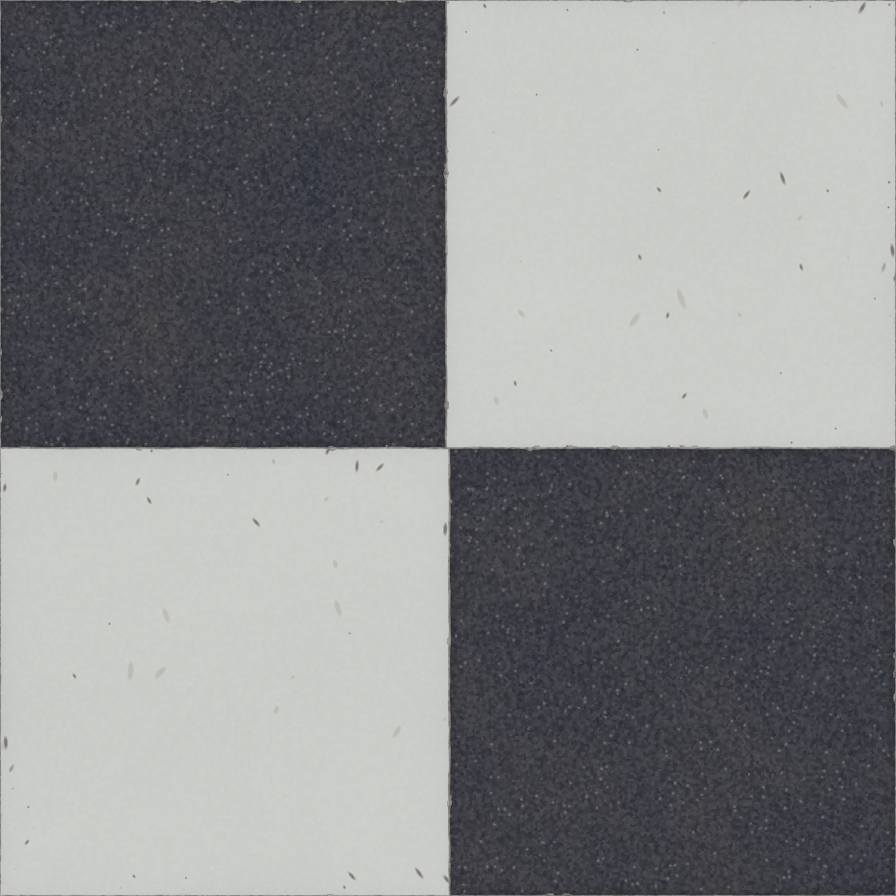
A WebGL 2 fragment shader for this texture:

```glsl
#version 300 es
precision highp float;
// Two by two checkerboard of grainy charcoal and smooth off-white tiles with thin worn grout.
uniform vec2 u_resolution;
out vec4 fragColor;

vec2 hash2(vec2 p) {
  vec3 q = fract(p.xyx * vec3(0.1031, 0.1030, 0.0973));
  q += dot(q, q.yzx + 33.33);
  return fract((q.xx + q.yz) * q.zy);
}

// Cellular noise: x is the distance to the nearest point, y is that point's random value.
vec2 cellular(vec2 p) {
  vec2 cell = floor(p), nearest = vec2(9.0, 0.0);
  for (int j = -1; j <= 1; j++)
    for (int i = -1; i <= 1; i++) {
      vec2 id = cell + vec2(i, j);
      float d = length(id + hash2(id) - p);
      if (d < nearest.x) nearest = vec2(d, hash2(id + 71.7).x);
    }
  return nearest;
}

// Layered, rotated sines for soft cloudy mottling, roughly -1 to 1.
float clouds(vec2 p) {
  float sum = 0.0, amp = 0.5;
  for (int i = 0; i < 5; i++) {
    p = mat2(0.8, 0.6, -0.6, 0.8) * p * 1.7 + 1.9;
    p += 0.6 * sin(p.yx * 0.7);
    sum += amp * sin(p.x) * sin(p.y);
    amp *= 0.75;
  }
  return sum;
}

// Sparse, tilted specks; each grid cell holds at most one.
float specks(vec2 p, float count, float chance, float radius, float px) {
  vec2 id = floor(p * count), rnd = hash2(id + 13.1), shape = hash2(id + 47.3);
  vec2 d = p - (id + 0.15 + 0.7 * rnd) / count;
  float a = (shape.x - 0.5) * 1.6;
  d = mat2(cos(a), -sin(a), sin(a), cos(a)) * d;
  d.y /= 1.0 + 2.5 * shape.y * shape.y;
  float r = radius * (0.5 + shape.y);
  return step(hash2(id + 91.7).x, chance) * (1.0 - smoothstep(r - px, r + px, length(d)));
}

vec3 charcoal(vec2 p) {
  vec2 fine = cellular(p * 290.0), coarse = cellular(p * 150.0 + 40.0);
  float mottle = clouds(p * 9.0);
  vec3 color = mix(vec3(0.222, 0.230, 0.268), vec3(0.262, 0.261, 0.272), 0.5 + 0.45 * mottle);
  color += 0.075 * (fine.y - 0.5) + 0.055 * (0.45 - coarse.x);
  // Pale mineral grains
  float grain = step(0.92, coarse.y) * (1.0 - smoothstep(0.1, 0.4, coarse.x));
  return color + grain * vec3(0.125, 0.12, 0.10);
}

vec3 offWhite(vec2 p, float edge, float px) {
  vec3 color = vec3(0.792, 0.803, 0.785) + 0.006 * clouds(p * 4.0 + 7.0);
  color += 0.012 * (cellular(p * 230.0).y - 0.5);
  // Cooler, slightly darker rim
  color -= vec3(0.02, 0.025, 0.01) * exp(-edge * 90.0);
  // Brown pits, fainter stains and extra wear beside the seams
  color = mix(color, vec3(0.42, 0.38, 0.34), 0.75 * specks(p, 22.0, 0.10, 0.0012, px));
  color = mix(color, vec3(0.69, 0.67, 0.61), 0.5 * specks(p + 0.37, 17.0, 0.12, 0.0021, px));
  float rim = 1.0 - smoothstep(0.008, 0.02, edge);
  return mix(color, vec3(0.36, 0.34, 0.32), 0.7 * rim * specks(p + 0.11, 45.0, 0.16, 0.0014, px));
}

void main() {
  vec2 p = gl_FragCoord.xy / u_resolution;
  float px = 1.0 / min(u_resolution.x, u_resolution.y);

  // The upright seam shifts slightly between the two rows
  float seam = mix(0.5015, 0.4980, step(0.5, p.y));
  float wobble = 0.0003 * sin(p.y * 47.0) + 0.0002 * sin(p.y * 131.0 + p.x * 90.0);
  vec2 offset = p - vec2(seam + wobble, 0.5 + 0.0003 * sin(p.x * 61.0));
  vec2 gap = min(abs(offset), min(p, 1.0 - p));
  float edge = min(gap.x, gap.y);

  // Checkerboard: charcoal at upper left and lower right
  float dark = smoothstep(-0.5 * px, 0.5 * px, -offset.x * sign(offset.y));
  dark = mix(dark, 1.0 - dark, 0.5 - 0.5 * smoothstep(0.0, 0.5 * px, abs(offset.y)));
  vec3 darkTile = charcoal(p);
  darkTile *= 1.0 - 0.18 * exp(-edge * 180.0);
  vec3 color = mix(offWhite(p, edge, px), darkTile, dark);

  // Grout with an uneven width and small chips
  vec2 chip = cellular(p * 95.0 + 5.0);
  float width = 0.0009 + 0.0005 * chip.y + 0.0016 * step(0.94, chip.y) * (1.0 - smoothstep(0.2, 0.6, chip.x));
  float grout = 1.0 - smoothstep(width - 0.6 * px, width + 0.6 * px, edge);
  vec3 groutColor = vec3(0.54, 0.52, 0.50) + 0.16 * (cellular(p * 210.0).y - 0.5);
  color = mix(color, groutColor, 0.85 * grout);

  fragColor = vec4(color, 1.0);
}
```
